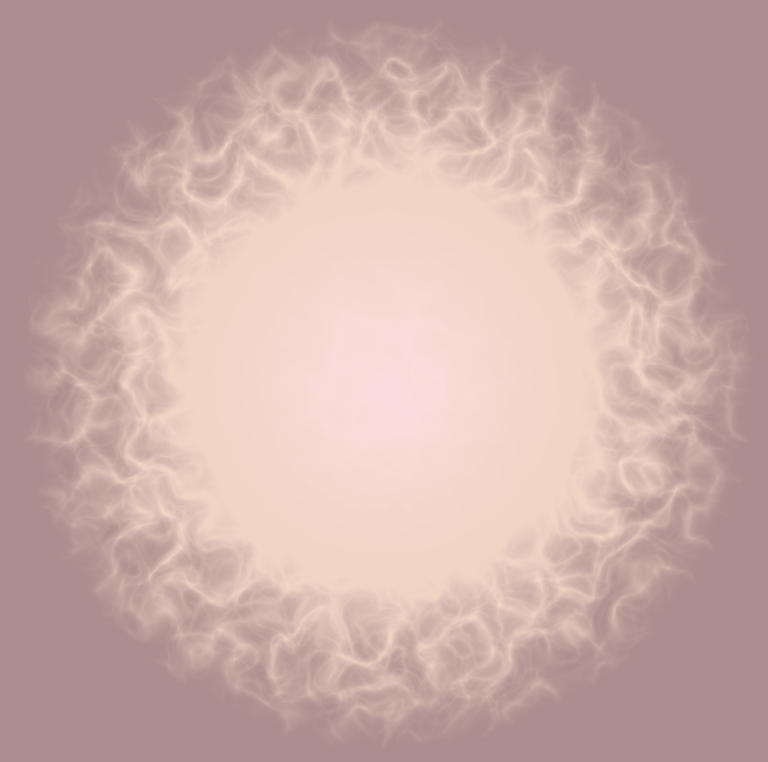
Write a WebGL 1 fragment shader that draws this background.

```glsl
precision highp float;

uniform vec2 u_resolution;

#define CENTER vec2(0.004, -0.002)
#define OUTER_RADIUS 0.475
#define FADE_WIDTH 0.215
#define CORE_RADIUS 0.27
#define FILAMENT_SCALE 15.0
#define FILAMENT_CONTRAST 0.8
#define WARP 0.35
#define MAUVE vec3(0.675, 0.557, 0.557)
#define CREAM vec3(0.941, 0.831, 0.769)
#define PINK vec3(0.985, 0.862, 0.862)

vec2 hashGradient(vec2 cell) {
  float h = fract(sin(dot(cell, vec2(127.1, 311.7))) * 43758.5);
  float angle = 6.2832 * h;
  return vec2(cos(angle), sin(angle));
}

float gradientNoise(vec2 p) {
  vec2 i = floor(p);
  vec2 f = fract(p);
  vec2 w = f * f * f * (f * (f * 6.0 - 15.0) + 10.0);
  vec2 e = vec2(1.0, 0.0);
  float a = dot(hashGradient(i), f);
  float b = dot(hashGradient(i + e.xy), f - e.xy);
  float c = dot(hashGradient(i + e.yx), f - e.yx);
  float d = dot(hashGradient(i + e.xx), f - e.xx);
  return mix(mix(a, b, w.x), mix(c, d, w.x), w.y);
}

// Bright creases along the zero lines of layered noise
float filaments(vec2 p) {
  float sum = 0.0;
  float weight = 0.52;
  for (int i = 0; i < 4; i++) {
    float crease = max(1.0 - 2.4 * abs(gradientNoise(p)), 0.0);
    sum += weight * crease * crease;
    p = mat2(0.8, 0.6, -0.6, 0.8) * p * 1.8 + 7.3;
    weight *= 0.52;
  }
  return sum;
}

void main() {
  vec2 uv = (gl_FragCoord.xy - 0.5 * u_resolution) / min(u_resolution.x, u_resolution.y);
  uv -= CENTER;
  float radius = length(uv);

  // Curling web of filaments
  vec2 p = uv * FILAMENT_SCALE + 31.0;
  vec2 bend = vec2(gradientNoise(p * 1.3 + 5.2), gradientNoise(p * 1.3 + 19.7));
  float web = filaments(p + WARP * bend) - 0.38;

  // Radial falloff, frayed most strongly halfway out
  float reach = (OUTER_RADIUS - radius + 0.025 * web) / FADE_WIDTH;
  reach = clamp(reach, 0.0, 1.0);
  float fray = 4.0 * reach * (1.0 - reach);
  float glow = clamp(reach + FILAMENT_CONTRAST * fray * web, 0.0, 1.0);

  // Soft rosy core with a faint trace of the web
  float core = 1.0 - smoothstep(0.0, CORE_RADIUS, radius);
  core = clamp(core + 0.45 * web * core, 0.0, 1.0);

  vec3 color = mix(MAUVE, CREAM, glow);
  color = mix(color, PINK, core);
  gl_FragColor = vec4(color, 1.0);
}
```
